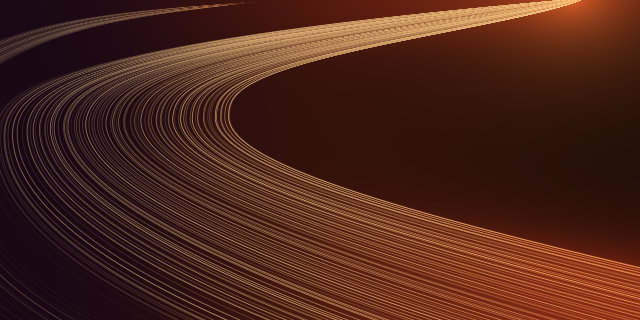
Reproduce this background procedurally as a Shadertoy shader.

```glsl
const vec3 PLUM = vec3(0.098, 0.032, 0.080);
const vec3 BROWN = vec3(0.200, 0.066, 0.042);
const vec3 SHADE = vec3(0.105, 0.045, 0.022);
const vec3 RED_GLOW = vec3(0.36, 0.090, 0.030);
const vec3 HOT_GLOW = vec3(0.62, 0.31, 0.12);
const vec3 BAND_HAZE = vec3(0.075, 0.034, 0.016);
const vec3 DIM_STRAND = vec3(0.58, 0.47, 0.35);
const vec3 PALE_STRAND = vec3(0.84, 0.66, 0.44);
const vec3 EMBER_STRAND = vec3(1.0, 0.64, 0.35);
const vec3 RUST_STRAND = vec3(0.88, 0.38, 0.18);
const vec3 HOT_STRAND = vec3(1.0, 0.82, 0.52);

const vec2 INNER_APEX = vec2(0.721, 0.365);
const vec2 OUTER_APEX = vec2(0.008, 0.430);
const float INNER_ROUND = 1.63;
const float INNER_SLOPE = 5.14;
const vec2 HOT_SPOT = vec2(1.79, -0.01);
const float HALF_WIDTH = 0.0013;
const float COARSE_COUNT = 37.0;
const float FINE_COUNT = 53.0;
const float ARC_END = 0.86;
const float ARC_COUNT = 190.0;

float hash(float n) {
    n = fract(n * 0.1031);
    n *= n + 33.33;
    n *= n + n;
    return fract(n);
}

// Horizontal position of each band edge at depth y below the top
float innerEdge(float y) {
    float d = y - INNER_APEX.y;
    float lower = length(vec2(INNER_ROUND, INNER_SLOPE * d)) - INNER_ROUND;
    float upper = (9.68 - 130.0 * (d + 0.26) * (d + 0.26)) * d * d;
    return INNER_APEX.x + (d > 0.0 ? lower : upper);
}

float outerEdge(float y) {
    float d = y - OUTER_APEX.y;
    float bend = d > 0.0 ? 1.88 : 1.77 - 17.7 * d;
    return OUTER_APEX.x + bend * d * d;
}

// Irregular thin lines along the level sets of t; blends to its mean when crowded
float strands(float t, float count, float seed, float pixel) {
    float x = t * count;
    float id = floor(x) + seed;
    float slope = max(length(vec2(dFdx(x), dFdy(x))), 1e-5);
    float spacing = pixel / slope;
    float dist = abs(fract(x) - mix(0.15, 0.85, hash(id))) * spacing;
    float line = clamp((HALF_WIDTH - dist) / pixel + 0.5, 0.0, 1.0);
    float mean = min(1.0, 2.0 * HALF_WIDTH / spacing);
    float level = mix(0.2, 1.0, hash(id + 71.0));
    return level * mix(mean, line, smoothstep(0.7, 1.8, spacing / pixel));
}

vec3 backdrop(vec2 p, float inner) {
    vec3 color = mix(PLUM, BROWN, smoothstep(0.1, 1.05, p.x));
    vec2 dark = (p - vec2(2.0, 0.42)) * vec2(1.5, 2.6);
    color = mix(color, SHADE, exp(-dot(dark, dark)));

    // Light spilling inward from the band, stronger to the right
    float spill = exp(-max(p.x - inner, 0.0) * 2.6);
    float lowSide = smoothstep(0.40, 0.85, p.y) * smoothstep(0.7, 2.0, p.x);
    float highSide = (1.0 - smoothstep(0.0, 0.3, p.y)) * smoothstep(0.8, 1.7, p.x);
    color += RED_GLOW * spill * (0.62 * lowSide + 0.3 * highSide);

    // Red wash along the top and light around the vanishing point
    vec2 top = (p - vec2(1.15, 0.0)) * vec2(1.7, 7.0);
    color += RED_GLOW * 0.28 * exp(-dot(top, top));
    float reach = length((p - HOT_SPOT) * vec2(1.0, 1.2));
    color += HOT_GLOW * (0.45 * exp(-reach * 7.0) + 0.46 * exp(-reach * 3.6));
    return color;
}

void mainImage(out vec4 fragColor, in vec2 fragCoord) {
    float pixel = 1.0 / iResolution.y;
    vec2 p = fragCoord * pixel;
    p.y = 1.0 - p.y;

    // Position across the main band: 0 at the inner edge, 1 at the outer
    float inner = innerEdge(p.y);
    float across = (inner - p.x) / max(inner - outerEdge(p.y), 0.02);
    float coarse = strands(across, COARSE_COUNT, 11.0, pixel);
    float fine = strands(across, FINE_COUNT, 203.0, pixel);
    float fray = 0.09 * smoothstep(0.15, 0.35, p.y);
    float band = smoothstep(-0.003, 0.003, across)
               * (1.0 - smoothstep(0.95, 1.01 + fray, across));
    float corner = 0.45 * smoothstep(0.5, 0.7, p.y)
                 * smoothstep(1.13, 1.17, across)
                 * (1.0 - smoothstep(1.21, 1.32, across));
    float cover = band + corner;

    // Strand colour follows the light
    vec3 color = backdrop(p, inner);
    float hot = exp(-2.6 * length(p - HOT_SPOT));
    float ember = smoothstep(0.8, 1.9, p.x) * smoothstep(0.45, 0.85, p.y);
    vec3 light = mix(DIM_STRAND, PALE_STRAND, smoothstep(0.1, 0.8, p.x));
    light = mix(light, EMBER_STRAND, ember);
    light = mix(light, HOT_STRAND, hot);
    vec3 rust = mix(light, RUST_STRAND, 0.6 * ember);
    color += BAND_HAZE * band * (smoothstep(0.4, 1.2, p.x) + 0.4 * ember);
    float fineShare = mix(0.5, 0.85, smoothstep(0.2, 1.3, p.x));
    color = mix(color, rust, fineShare * fine * cover);
    color = mix(color, light, coarse * cover);

    // Separate arc in the upper left corner
    float run = max(1.0 - p.x / ARC_END, 0.04);
    float arc = p.y / mix(run, pow(run, 4.0), 0.5);
    float arcMask = smoothstep(0.118, 0.138, arc)
                  * (1.0 - smoothstep(0.190, 0.206, arc))
                  * (1.0 - smoothstep(0.65, 0.82, p.x));
    float arcLine = strands(arc, ARC_COUNT, 37.0, pixel);
    vec3 arcLight = mix(DIM_STRAND, EMBER_STRAND, smoothstep(0.2, 0.9, p.x));
    color = mix(color, arcLight, (0.12 + 0.55 * arcLine) * arcMask);

    fragColor = vec4(clamp(color, 0.0, 1.0), 1.0);
}
```
